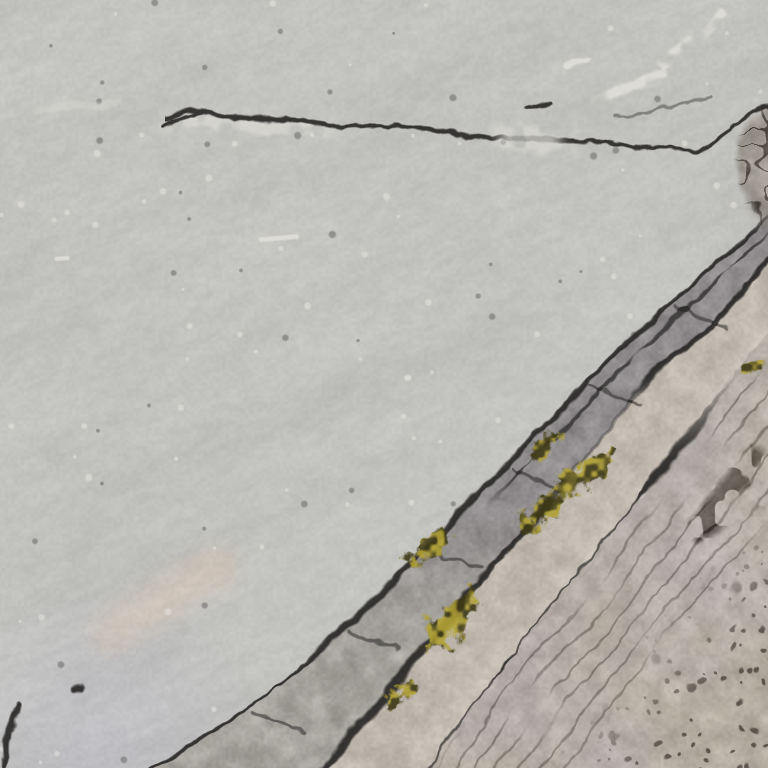
Reproduce this texture procedurally as a Shadertoy shader.

```glsl
// Sunlit concrete slab split from a rough kerb by a dark, mossy strip.
// Noise-roughened curves x(y) separate the layers; cracks are distance lines,
// while grains, pits and moss come from hashed noise.
#define SLAB vec3(.757, .757, .742)
#define KERB vec3(.715, .68, .635)
#define LEDGE vec3(.745, .715, .675)
#define CRACK vec3(.15, .145, .14)
#define CHALK vec3(.89, .885, .86)
#define ROUGHNESS .019
#define GRAIN .045

float hash(vec2 p) {
  vec3 h = fract(p.xyx * .1031);
  h += dot(h, h.yzx + 33.33);
  return fract((h.x + h.y) * h.z);
}
float noise(vec2 p) {
  vec2 i = floor(p), f = fract(p), e = vec2(1, 0);
  f = f * f * (3. - 2. * f);
  return mix(mix(hash(i), hash(i + e), f.x), mix(hash(i + e.yx), hash(i + 1.), f.x), f.y);
}
// Fractal noise centred on zero
float fbm(vec2 p) {
  float sum = -.48, amp = .5;
  for (int i = 0; i < 5; i++) {
    sum += amp * noise(p);
    p = mat2(1.6, 1.2, -1.2, 1.6) * p + 7.3;
    amp *= .5;
  }
  return sum;
}
float rise(float lo, float hi, float x) { return smoothstep(lo, hi, x); }
float fall(float lo, float hi, float x) { return 1. - rise(lo, hi, x); }
float band(float lo, float hi, float x, float s) { return rise(lo - s, lo + s, x) * fall(hi - s, hi + s, x); }

// Boundary curves
float slabEdge(float y) { return .28 + .965 * y - .085 * exp(-y / .08) + .025 * rise(.5, .72, y); }
float stripEdge(float y) { return .425 + .83 * y + .028 * rise(.51, .6, y); }
float ledgeEdge(float y) { return .553 + .79 * y; }
float slabCrack(float x) { return .857 - .073 * x + .06 * rise(.9, 1., x) + .014 * rise(.213, .25, x); }

// Soft lines, scattered dots and leaves
float line(float d, float w) {
  return fall(w * .4, w + 1. / iResolution.y, abs(d)) * rise(0., .0015, w);
}
float segment(vec2 p, vec4 s) {
  vec2 v = s.zw - s.xy, o = p - s.xy;
  return length(o - v * clamp(dot(o, v) / dot(v, v), 0., 1.));
}
float stroke(vec2 p, float x, float y, float dx, float dy, float w) {
  return line(segment(p, vec4(x, y, x + dx, y + dy)), w);
}
float specks(vec2 p, float cells, float density, float size) {
  vec2 id = floor(p * cells), f = fract(p * cells) - .5;
  f -= .5 * (vec2(hash(id + 3.), hash(id + 8.)) - .5);
  float r = size * (.5 + hash(id + 5.));
  return fall(r * .5, r + .6 * cells / iResolution.y, length(f)) * step(hash(id), density);
}
void moss(inout vec3 col, vec2 p, vec4 s, float r) {
  float d = segment(p, s) + fbm(p * 65.) * r * 2.6;
  vec3 leaf = mix(vec3(.24, .22, .08), vec3(.69, .63, .2), rise(.3, .75, noise(p * 115.)));
  col = mix(col, leaf, .9 * fall(r * .55, r, d));
}

void mainImage(out vec4 fragColor, in vec2 fragCoord) {
  vec2 p = fragCoord / iResolution.xy;
  float px = 1. / iResolution.y;
  vec2 q = p + ROUGHNESS * vec2(fbm(p * 23.), fbm(p * 23. + 40.)) + .004 * (noise(p * 95.) - .5);
  float a = (q.x - slabEdge(p.y)) * .71;
  float b = (q.x - stripEdge(p.y)) * .76;
  float c = (q.x - ledgeEdge(p.y)) * .78;
  float d = q.y - slabCrack(p.x);
  float patchy = noise(p * 17. + 11.), chip = noise(p * 65.);
  float fine = GRAIN * (noise(p * 240.) - .5), coarse = fbm(p * 48.);

  // Slab with slanted streaks, cool corner and rusty stain
  vec2 along = mat2(.92, -.39, .39, .92) * p;
  vec3 slab = SLAB + .055 * fbm(along * vec2(5, 18)) + .05 * fbm(along * vec2(45, 100)) + .6 * fine;
  slab += vec3(-.01, -.01, .02) * fall(0., .28, length(p - vec2(.13, .02)));
  slab += vec3(.04, 0, -.03) * fall(0., .05, segment(q, vec4(.15, .18, .28, .26)));
  slab = mix(slab, CHALK, .6 * specks(along, 34., .07, .13));
  slab = mix(slab, vec3(.43), .6 * specks(along + 3., 29., .07, .11));

  // Strip, ledge and grooved, pitted kerb
  vec3 strip = mix(vec3(.65, .64, .615), vec3(.565, .55, .555), rise(.13, .37, p.y)) + .2 * coarse + fine;
  vec3 ledge = LEDGE + .15 * coarse + fine + .06 * rise(-.035, 0., c) * patchy;
  vec3 kerb = KERB + vec3(-.01, 0, .03) * rise(-.08, .17, fbm(p * 5.)) + .17 * coarse + fine;
  float groove = abs(fract(c * 43. + .7 * noise(p * 9.)) - .5) / 43.;
  kerb -= .19 * line(groove, .0013) * band(.01, .15, c, .015) * rise(.25, .65, noise(p * 13.));
  float pits = specks(q, 74., .22, .24) + specks(q + 2., 33., .1, .2);
  kerb = mix(kerb, vec3(.28, .25, .22), .8 * min(pits, 1.) * rise(.09, .25, c));
  kerb -= .32 * stroke(q, .915, .31, .065, .095, .02) * rise(.48, .62, chip);

  vec3 col = mix(slab, strip, rise(-px, px, a));
  col = mix(col, ledge, rise(-px, px, b));
  col = mix(col, kerb, rise(-px, px, c));

  // Broken corner
  vec3 rubble = vec3(.64, .62, .59) + .36 * coarse - .3 * line(noise(q * 55.) - .5, .055);
  col = mix(col, rubble, fall(.043, .055, length((q - vec2(1.01, .785)) * vec2(1, .62))));

  // Chalky chips and scratches
  float pale = band(-.021, -.002, d, .004) * band(.22, .43, p.x, .025);
  pale += band(-.018, .017, d, .006) * band(.64, .74, p.x, .025);
  pale *= .65 * rise(.25, .6, chip);
  pale += (stroke(q, .86, .918, .08, .06, .008) + stroke(q, .77, .865, .09, .04, .008)) * rise(.2, .65, chip);
  pale += .45 * patchy * stroke(q, .05, .858, .1, .01, .007);
  pale += stroke(p, .34, .688, .046, .004, .0035) + stroke(p, .074, .663, .014, .001, .003);
  pale += stroke(q, .735, .92, .03, .002, .004) + stroke(p, .53, .508, .002, 0., .004);
  col = mix(col, CHALK, .8 * min(pale, 1.));

  // Long cracks, then short branches
  float dark = line(a, .0015 + .0055 * patchy) * fall(.69, .74, p.y);
  dark += .8 * line(a - .016 - .008 * patchy, .0045 * noise(p * 37.)) * band(.36, .7, p.y, .03);
  float gap = 1. - .6 * band(.36, .49, p.y, .02);
  dark += gap * line(b, (.003 + .008 * noise(p * 12. + 5.)) * gap);
  dark += line(c, .001 + .0065 * rise(.22, .65, noise(p * 10. + 21.))) * fall(.4, .53, p.y);
  dark += line(d, .0018 + .0032 * patchy) * step(.215, p.x) * (1. - .75 * band(.65, .73, p.x, .015));
  dark += stroke(q, 0., .005, .028, .08, .0045) + stroke(q, .215, .832, .045, .018, .002);
  dark += stroke(q, .68, .858, .035, .006, .0025) + .45 * stroke(q, .8, .849, .125, .023, .0016);
  dark += stroke(q, .098, .105, .01, .001, .005);
  for (float y = .075; y < .65; y += .105) dark += .6 * stroke(q, slabEdge(y) + .012, y, .065, -.025, .0022);
  col = mix(col, CRACK, .9 * min(dark, 1.));

  // Moss in the joints
  moss(col, p, vec4(.54, .275, .575, .302), .016);
  moss(col, p, vec4(.7, .414, .72, .432), .013);
  moss(col, p, vec4(.695, .325, .78, .398), .018);
  moss(col, p, vec4(.568, .172, .607, .21), .02);
  moss(col, p, vec4(.515, .09, .532, .1), .011);
  moss(col, p, vec4(.97, .522, .985, .525), .009);
  fragColor = vec4(clamp(col, 0., 1.), 1);
}
```
